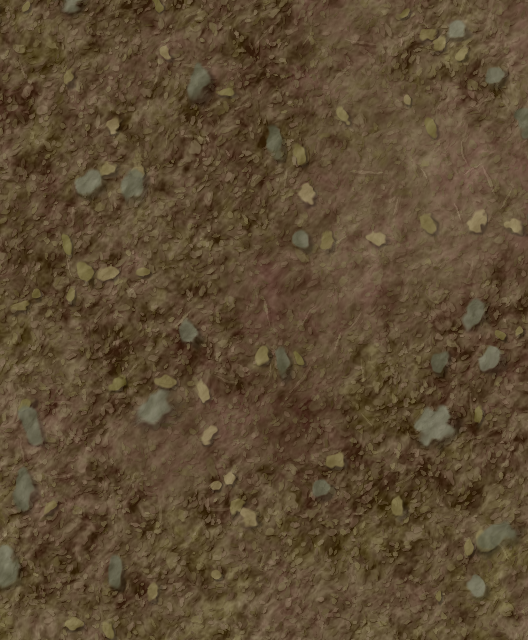
Give the GLSL for this texture, as a WebGL 2 fragment shader.

```glsl
#version 300 es
precision highp float;
// Damp brown soil: warped fractal noise gives the crumbly ground and its relief.
// Layers of jittered, ragged ellipses add chips, straws and grey pebbles,
// each with a small shadow on its lower right side.

uniform vec2 u_resolution;
out vec4 fragColor;

float hash(vec2 p) {
    return fract(sin(dot(p, vec2(127.1, 311.7))) * 43758.5453);
}

float noise(vec2 p) {
    vec2 i = floor(p), f = fract(p);
    f = f * f * (3.0 - 2.0 * f);
    return mix(mix(hash(i), hash(i + vec2(1, 0)), f.x),
               mix(hash(i + vec2(0, 1)), hash(i + vec2(1, 1)), f.x), f.y);
}

float fbm(vec2 p) {
    float sum = 0.0, amp = 0.53;
    for (int i = 0; i < 4; i++) {
        sum += amp * noise(p);
        p = mat2(1.6, 1.2, -1.2, 1.6) * p + 7.3;
        amp *= 0.5;
    }
    return sum;
}

mat2 rotate(float a) {
    return mat2(cos(a), -sin(a), sin(a), cos(a));
}

// Scattered ellipses: x = cover, y = shadow, z = random value of the top one
vec3 scatter(vec2 p, float cells, float density, float slender, float seed) {
    p = p * cells + seed * 3.7;
    vec2 home = floor(p);
    vec3 result = vec3(0.0);
    for (int y = -1; y <= 1; y++) {
        for (int x = -1; x <= 1; x++) {
            vec2 id = home + vec2(x, y);
            vec2 key = id + seed * 17.0;
            if (hash(key) > density) continue;
            float pick = hash(key + 5.3);
            vec2 center = id + 0.15 + 0.7 * vec2(hash(key + 1.7), hash(key + 2.9));
            // Most pieces lean up to the right
            mat2 turn = rotate(1.0 + 2.4 * (hash(key + 4.1) - 0.5));
            float size = mix(0.22, 0.46, hash(key + 8.6));
            vec2 axes = size * vec2(1.0, slender * mix(0.7, 1.3, pick));
            vec2 d = p - center;
            float ragged = 0.7 * (noise(d * 5.0 + key) - 0.5);
            float r = length(turn * d / axes) + ragged;
            float rs = length(turn * (d + vec2(-0.08, 0.1)) / axes) + ragged;
            float cover = smoothstep(1.15, 0.75, r);
            if (cover > result.x) {
                result.x = cover;
                result.z = pick;
            }
            result.y = max(result.y, smoothstep(1.4, 0.8, rs));
        }
    }
    return result;
}

void main() {
    vec2 p = gl_FragCoord.xy / u_resolution.y;
    vec2 warped = p + 0.016 * (vec2(fbm(p * 24.0), fbm(p * 24.0 + 9.0)) - 0.5);

    // Ground: broad patches, leaning crumbs, fine grit and dark hollows
    vec2 grain = rotate(0.95) * warped * vec2(1.0, 1.7);
    float crumbs = fbm(grain * 48.0);
    float lit = crumbs - fbm((grain + rotate(0.95) * vec2(0.003, -0.004)) * 48.0);
    float smoothArea = smoothstep(0.52, 0.68, fbm(p * 3.2 + 4.0));
    float rough = mix(1.0, 0.6, smoothArea);
    float tone = 0.41 + 0.55 * (fbm(p * 5.0 + 2.0) - 0.5) + 0.08 * smoothArea;
    tone += rough * (0.85 * (crumbs - 0.5) + 0.5 * lit);
    tone += rough * 0.25 * (noise(warped * 210.0) - 0.5);
    tone -= rough * 0.32 * smoothstep(0.54, 0.72, fbm(warped * 27.0 + 31.0));

    // Hue drifts between mauve (positive) and olive (negative)
    float hue = 2.2 * (fbm(p * 14.0 + 50.0) - 0.5) + 1.1 * (noise(warped * 75.0) - 0.5);
    hue += 0.5 * smoothArea;

    // Chips, from coarse flakes to small crumbs
    for (int i = 0; i < 5; i++) {
        float k = float(i);
        vec3 chip = scatter(warped, 30.0 + 13.0 * k, 0.22 + 0.07 * k, 0.5, k + 1.0);
        tone -= rough * 0.18 * chip.y * (1.0 - chip.x);
        float chipTone = mix(0.2, 0.9, chip.z) + 0.5 * (crumbs - 0.5);
        tone = mix(tone, chipTone, 0.55 * rough * chip.x);
        hue = mix(hue, 2.4 * (fract(chip.z * 13.7) - 0.55), 0.5 * chip.x);
    }

    // Thin straws
    vec3 straw = scatter(warped, 19.0, 0.2, 0.09, 11.0);
    tone += 0.2 * straw.x - 0.08 * straw.y;

    vec3 color = mix(vec3(0.24, 0.17, 0.09), vec3(0.55, 0.49, 0.38), clamp(tone, -0.2, 1.2));
    color += hue * mix(vec3(-0.004, -0.018, 0.026), vec3(0.018, -0.012, 0.014), step(0.0, hue));

    // Pale yellow-green bits and grey-green pebbles
    vec3 bit = scatter(warped, 27.0, 0.09, 0.6, 21.0);
    vec3 bitColor = mix(vec3(0.42, 0.39, 0.2), vec3(0.6, 0.54, 0.39), bit.z);
    color *= 1.0 - 0.25 * bit.y * (1.0 - bit.x);
    color = mix(color, bitColor + 0.25 * (crumbs - 0.5), 0.75 * bit.x);

    vec3 pebble = scatter(warped, 15.0, 0.11, 0.7, 33.0);
    vec3 pebbleColor = mix(vec3(0.37, 0.37, 0.29), vec3(0.49, 0.49, 0.41), pebble.z);
    color *= 1.0 - 0.25 * pebble.y * (1.0 - pebble.x);
    color = mix(color, pebbleColor + 0.22 * (crumbs - 0.5), 0.8 * pebble.x);

    fragColor = vec4(clamp(color, 0.0, 1.0), 1.0);
}
```
